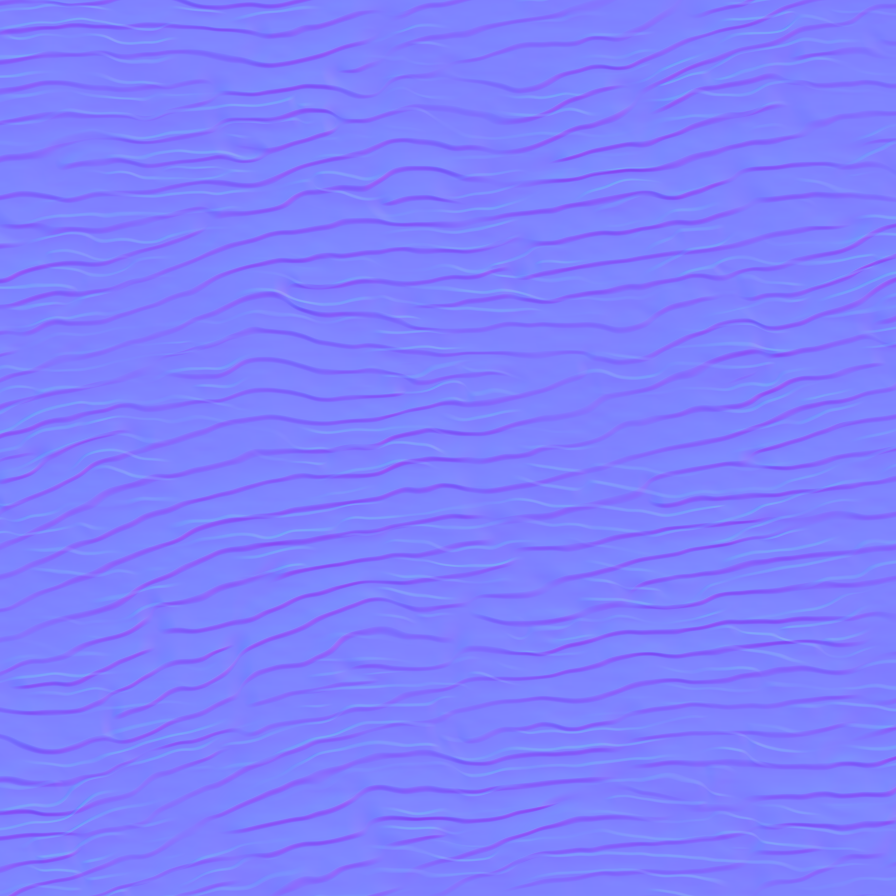
Reproduce this texture map procedurally as a three.js fragment shader.

```glsl
// Tangent-space normal map of wind-blown sand ripples.
// Overlapping wave packets, one per jittered cell, are summed to a phase;
// a steep-faced crest profile of that phase gives the height to differentiate.

varying vec2 vUv;

const float TAU = 6.2831853;

vec2 hash2(vec2 p) {
  vec3 q = fract(p.xyx * vec3(0.1031, 0.1030, 0.0973));
  q += dot(q, q.yzx + 33.33);
  return fract((q.xx + q.yz) * q.zy);
}

float valueNoise(vec2 p) {
  vec2 i = floor(p), f = fract(p);
  f = f * f * f * (f * (f * 6.0 - 15.0) + 10.0);
  float low = mix(hash2(i).x, hash2(i + vec2(1.0, 0.0)).x, f.x);
  float high = mix(hash2(i + vec2(0.0, 1.0)).x, hash2(i + 1.0).x, f.x);
  return mix(low, high, f.y);
}

// Cellular wave packets: returns phase (0 to 1) and coherence (0 to 1).
vec2 ripplePhase(vec2 p, float freq, float tilt, vec2 cells, float seed) {
  vec2 mainDir = vec2(-sin(tilt), cos(tilt));
  vec2 home = floor(p * cells);
  vec2 sum = vec2(0.0);
  float total = 0.0001;
  for (int y = -1; y <= 1; y++) {
    for (int x = -1; x <= 1; x++) {
      vec2 cell = home + vec2(float(x), float(y));
      vec2 rnd = hash2(cell + seed);
      vec2 center = (cell + 0.2 + 0.6 * hash2(cell + seed + 71.0)) / cells;
      vec2 d = p - center;
      vec2 local = d * cells;
      float w = max(0.0, 1.0 - dot(local, local) / 1.44);
      w *= w;
      float angle = tilt + (rnd.x - 0.5) * 0.4;
      vec2 dir = vec2(-sin(angle), cos(angle));
      float phase = freq * (dot(dir, d) + dot(mainDir, center));
      phase = TAU * (phase + (rnd.y - 0.5) * 0.75);
      sum += w * vec2(cos(phase), sin(phase));
      total += w;
    }
  }
  return vec2(fract(atan(sum.y, sum.x + 0.000001) / TAU), length(sum) / total);
}

// Steep rise, then a long easing fall.
float crest(float t) {
  return smoothstep(0.0, 0.2, t) * pow(clamp((1.0 - t) / 0.8, 0.0, 1.0), 1.6);
}

float sandHeight(vec2 p) {
  // Broad bends and small wobbles of the ripple lines
  vec2 q = p;
  q.y += 0.012 * sin(TAU * (p.x * 1.1 + p.y * 0.6) + 0.8)
       + 0.006 * sin(TAU * (p.x * 2.3 - p.y * 1.7) + 2.0);
  q.y += 0.011 * (valueNoise(p * vec2(17.0, 19.0) + 5.0) - 0.5);
  q.y += 0.005 * (valueNoise(p * vec2(36.0, 42.0) + 40.0) - 0.5);

  // Main ripples
  vec2 wave = ripplePhase(q, 31.0, 0.17, vec2(7.0, 12.0), 13.0);
  float strength = mix(0.45, 1.4, valueNoise(p * vec2(6.0, 10.0) + 9.0));
  float h = 0.00115 * strength * smoothstep(0.0, 0.45, wave.y) * crest(wave.x);

  // Short bright streaks, steep on the opposite face
  q.y += 0.005 * (valueNoise(p * vec2(30.0, 40.0) + 80.0) - 0.5);
  vec2 streak = ripplePhase(q, 47.0, 0.06, vec2(12.0, 20.0), 157.0);
  float patchy = smoothstep(0.3, 0.8, valueNoise(p * vec2(13.0, 24.0) + 60.0));
  h += 0.00055 * patchy * smoothstep(0.0, 0.5, streak.y) * crest(1.0 - streak.x);

  // Faint drawn-out grain
  h += 0.00016 * valueNoise(p * vec2(48.0, 105.0) + 23.0);
  return h;
}

void main() {
  float e = 0.0012;
  float h = sandHeight(vUv);
  float dx = sandHeight(vUv + vec2(e, 0.0)) - h;
  float dy = sandHeight(vUv + vec2(0.0, e)) - h;
  vec3 normal = normalize(vec3(-dx, -dy, e));
  gl_FragColor = vec4(normal * 0.5 + 0.5, 1.0);
}
```
